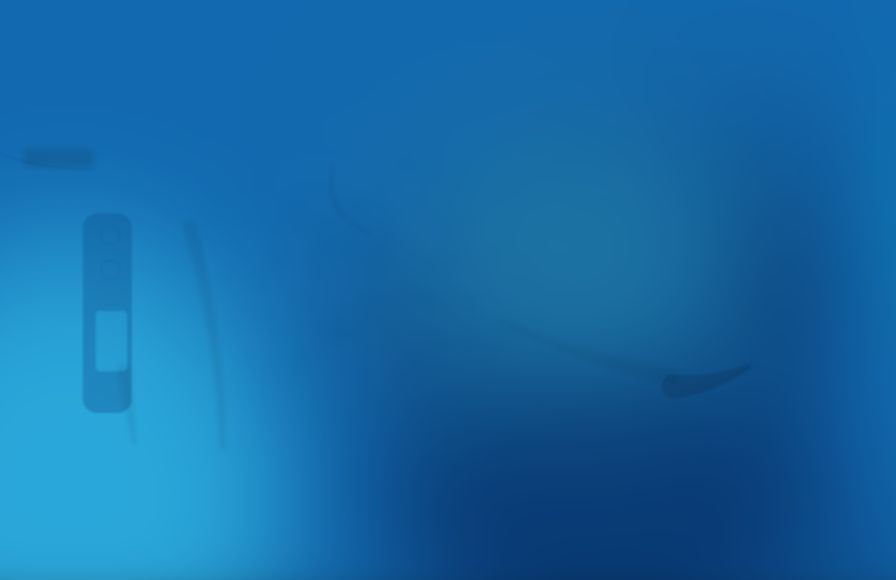
Reproduce this background procedurally as a WebGL 1 fragment shader.

```glsl
precision highp float;
// Abstract blue backdrop: broad elliptical glows of cyan, navy and teal are
// blended over a flat blue, then faint silhouettes (rounded panel, bent
// tapered strokes) and a soft mottling are laid on top.

uniform vec2 u_resolution;

const float ASPECT = 1.536;              // width of the layout, height is 1
const vec3 BLUE  = vec3(0.070, 0.410, 0.685);
const vec3 CYAN  = vec3(0.165, 0.655, 0.855);
const vec3 NAVY  = vec3(0.030, 0.220, 0.450);
const vec3 TEAL  = vec3(0.115, 0.455, 0.630);
const vec3 AZURE = vec3(0.060, 0.460, 0.715);
const vec3 INK   = vec3(0.050, 0.330, 0.560);
const float TEAL_STRENGTH = 0.85;
const float PANEL_STRENGTH = 0.38;
const float STROKE_STRENGTH = 0.20;
const float MOTTLE_STRENGTH = 0.018;
const float EDGE = 0.004;                // softness of silhouette edges

float hash(vec2 p) {
  return fract(sin(dot(p, vec2(127.1, 311.7))) * 43758.5453);
}

float noise(vec2 p) {
  vec2 i = floor(p), f = fract(p);
  f = f * f * (3.0 - 2.0 * f);
  return mix(mix(hash(i), hash(i + vec2(1, 0)), f.x),
             mix(hash(i + vec2(0, 1)), hash(i + vec2(1, 1)), f.x), f.y);
}

// Squared elliptical distance, 1 on the rim
float ellipse(vec2 p, vec2 center, vec2 radius) {
  vec2 d = (p - center) / radius;
  return dot(d, d);
}

// Gaussian glow
float glow(vec2 p, vec2 center, vec2 radius) {
  return exp(-ellipse(p, center, radius));
}

// Glow with a flat core and a steeper rim
float plateau(vec2 p, vec2 center, vec2 radius) {
  float d = ellipse(p, center, radius);
  return exp(-d * d);
}

float fill(float dist, float soft) {
  return 1.0 - smoothstep(-soft, soft, dist);
}

float roundBox(vec2 p, vec2 center, vec2 halfSize, float corner) {
  vec2 d = abs(p - center) - halfSize + corner;
  return length(max(d, 0.0)) + min(max(d.x, d.y), 0.0) - corner;
}

// Tapered stroke from a to b, bowed sideways in its middle
float stroke(vec2 p, vec2 a, vec2 b, float startR, float endR, float bow) {
  vec2 ab = b - a;
  float h = clamp(dot(p - a, ab) / dot(ab, ab), 0.0, 1.0);
  vec2 side = normalize(vec2(-ab.y, ab.x));
  vec2 onCurve = a + ab * h + side * bow * 4.0 * h * (1.0 - h);
  return length(p - onCurve) - mix(startR, endR, h);
}

vec3 backdrop(vec2 p) {
  vec3 col = mix(BLUE, CYAN, plateau(p, vec2(0.12, 0.14), vec2(0.382, 0.472)));
  col = mix(col, AZURE, 0.8 * glow(p, vec2(1.54, 0.62), vec2(0.10, 0.25)));
  // Dark basin with a lobe on either side and a haze above
  col = mix(col, NAVY, plateau(p, vec2(1.04, 0.14), vec2(0.40, 0.31)));
  col = mix(col, NAVY, 0.70 * glow(p, vec2(1.31, 0.48), vec2(0.17, 0.25)));
  col = mix(col, NAVY, 0.45 * glow(p, vec2(0.73, 0.43), vec2(0.18, 0.17)));
  col = mix(col, NAVY, 0.15 * glow(p, vec2(1.20, 0.74), vec2(0.30, 0.18)));
  col = mix(col, NAVY, 0.25 * glow(p, vec2(1.45, 0.00), vec2(0.20, 0.15)));
  col = mix(col, TEAL, TEAL_STRENGTH * glow(p, vec2(0.98, 0.56), vec2(0.32, 0.28)));
  // Slight falloff along the bottom
  return col * (1.0 - 0.10 * exp(-p.y / 0.025));
}

// Upright panel with an open window and two small rings
float panel(vec2 p) {
  float body = fill(roundBox(p, vec2(0.184, 0.46), vec2(0.042, 0.172), 0.025), EDGE);
  float window = fill(roundBox(p, vec2(0.191, 0.412), vec2(0.027, 0.052), 0.008), EDGE);
  float rings = 0.0;
  for (int i = 0; i < 2; i++) {
    vec2 center = vec2(0.189, 0.594 - 0.06 * float(i));
    rings += fill(abs(length(p - center) - 0.016) - 0.002, EDGE);
  }
  return body * (1.0 - 0.85 * window) * (1.0 + 0.2 * rings);
}

float strokes(vec2 p) {
  float m = 0.7 * fill(stroke(p, vec2(0.325, 0.61), vec2(0.382, 0.23), 0.012, 0.006, 0.012), 0.008);
  m += 0.7 * fill(stroke(p, vec2(0.212, 0.36), vec2(0.230, 0.24), 0.012, 0.005, 0.0), 0.008);
  m += 0.6 * fill(stroke(p, vec2(0.0, 0.735), vec2(0.16, 0.709), 0.002, 0.002, -0.008), EDGE);
  m += 1.2 * fill(roundBox(p, vec2(0.10, 0.728), vec2(0.06, 0.016), 0.012), 0.012);
  m += 0.5 * fill(stroke(p, vec2(0.57, 0.71), vec2(0.63, 0.60), 0.004, 0.005, -0.025), 0.008);
  // Long sweep ending in a pointed tip
  m += 0.5 * fill(stroke(p, vec2(0.86, 0.445), vec2(1.15, 0.352), 0.004, 0.014, -0.010), 0.010);
  m += 1.3 * fill(stroke(p, vec2(1.155, 0.334), vec2(1.283, 0.368), 0.021, 0.005, -0.008), EDGE);
  return m;
}

void main() {
  vec2 p = gl_FragCoord.xy / u_resolution * vec2(ASPECT, 1.0);
  vec3 col = backdrop(p);
  col = mix(col, INK, PANEL_STRENGTH * panel(p));
  col = mix(col, col * 0.72, STROKE_STRENGTH * 1.6 * strokes(p));
  float mottle = noise(p * 14.0) + 0.5 * noise(p * 31.0) - 0.75;
  col += MOTTLE_STRENGTH * mottle * glow(p, vec2(0.62, 0.50), vec2(0.25, 0.20));
  gl_FragColor = vec4(col, 1.0);
}
```
